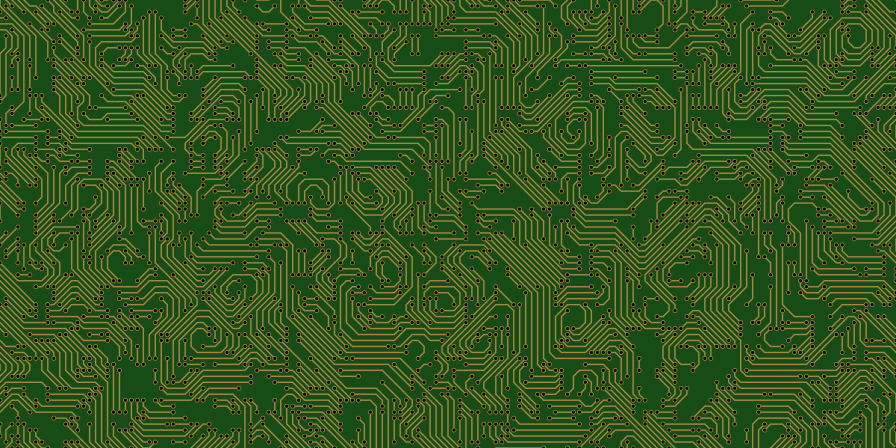
Write a Shadertoy shader that draws this pattern.

```glsl
float hash(vec2 p) {
    vec3 q = fract(p.xyx * vec3(0.1031, 0.1030, 0.0973));
    q += dot(q, q.yzx + 33.33);
    return fract((q.x + q.y) * q.z);
}

// Value noise in x, its gradient in yz
vec3 noise(vec2 p) {
    vec2 i = floor(p), f = p - i;
    vec2 u = f * f * (3.0 - 2.0 * f), du = 6.0 * f * (1.0 - f);
    float a = hash(i), b = hash(i + vec2(1, 0));
    float c = hash(i + vec2(0, 1)), d = hash(i + vec2(1, 1));
    return vec3(mix(mix(a, b, u.x), mix(c, d, u.x), u.y),
                du * vec2(mix(b - a, d - c, u.y), mix(c - a, d - b, u.x)));
}

// Grid step for one of eight headings, counted in 45 degree turns
vec2 compass(float k) {
    return round(vec2(cos(k * 0.785398), sin(k * 0.785398)));
}

// Heading wanted at a grid node, -1 where the board stays bare
float flow(vec2 node) {
    if (noise(node * 0.43 + 40.0).x > 0.79) return -1.0;
    mat2 tilt = mat2(0.8, 0.6, -0.6, 0.8);
    vec2 slope = noise(tilt * node * 0.105 + 7.3).yz * tilt
               + 0.45 * noise(node * 0.19 + 90.6).yz;
    vec2 heading = vec2(slope.y, -slope.x) + vec2(0.25, -0.25);
    return mod(round(atan(heading.y, heading.x) / 0.785398) + 8.0, 8.0);
}

// A rising diagonal gives way to a falling one in the same square
bool crossed(vec2 node, float k) {
    vec2 d = compass(k);
    if (d.x * d.y <= 0.0) return false;
    return flow(node + vec2(d.x, 0)) == mod(k + 2.0, 8.0)
        || flow(node + vec2(0, d.y)) == mod(k + 6.0, 8.0);
}

// Heading of the single trace that enters a node, -1 if none; straight runs win
float incoming(vec2 node) {
    float k = flow(node);
    if (k < 0.0) return -1.0;
    for (int i = 0; i < 3; i++) {
        float turn = i == 0 ? 0.0 : (i == 1 ? 1.0 : -1.0);
        float entry = mod(k + turn + 8.0, 8.0);
        vec2 source = node - compass(entry);
        bool cut = hash(source + 71.0) < 0.03;
        if (!cut && flow(source) == entry && !crossed(source, entry)) return entry;
    }
    return -1.0;
}

// Heading of the trace that leaves a node, -1 if none
float leaving(vec2 node) {
    float k = flow(node);
    return k >= 0.0 && incoming(node + compass(k)) == k ? k : -1.0;
}

float segment(vec2 p, vec2 end) {
    return length(p - end * clamp(dot(p, end) / dot(end, end), 0.0, 1.0));
}

void mainImage(out vec4 fragColor, in vec2 fragCoord) {
    float pixel = 75.0 / iResolution.y;
    vec2 p = fragCoord * pixel;
    float trace = 9.0, via = 9.0;

    // Traces and end vias around the four nearest nodes
    for (int i = 0; i < 4; i++) {
        vec2 node = floor(p) + vec2(i % 2, i / 2);
        float entry = incoming(node), leave = leaving(node);
        bool isEnd = (entry >= 0.0) != (leave >= 0.0);
        // Leave out traces of a single step
        if (isEnd && entry >= 0.0 && incoming(node - compass(entry)) < 0.0) continue;
        if (isEnd && leave >= 0.0 && leaving(node + compass(leave)) < 0.0) continue;
        if (entry >= 0.0) trace = min(trace, segment(p - node, -compass(entry)));
        if (leave >= 0.0) trace = min(trace, segment(p - node, compass(leave)));
        if (isEnd) via = min(via, length(p - node));
    }

    // Board, copper, drilled holes
    vec3 copper = vec3(0.64, 0.53, 0.245);
    float metal = min(trace - 0.118, via - 0.39);
    vec3 color = mix(vec3(0.09, 0.30, 0.09), copper, clamp(0.5 - metal / pixel, 0.0, 1.0));
    color = mix(color, vec3(0.05, 0.025, 0.02), clamp(0.5 - (via - 0.27) / pixel, 0.0, 1.0));
    fragColor = vec4(color, 1.0);
}
```
